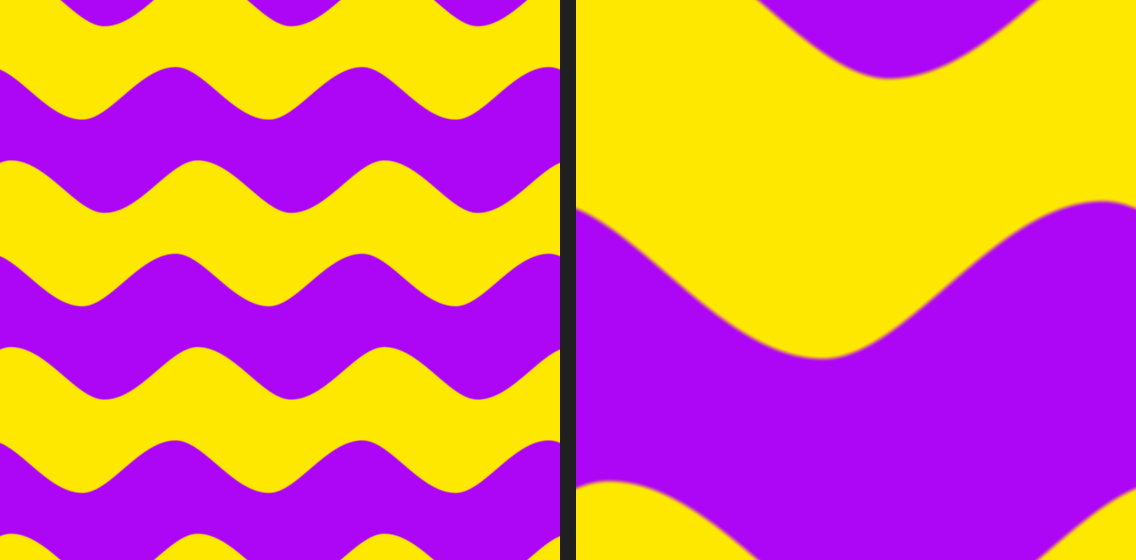
Left: the whole. Right: its middle third, enlarged.
Give the GLSL for this pattern, as a WebGL 2 fragment shader.

```glsl
#version 300 es
precision highp float;
// Bold horizontal wavy bands in two alternating colours, 3 x 3 repeats.
// Each edge is a skewed wave made of cubic ease curves; the lower edge of
// a band mirrors its upper edge. Whole repeats make the canvas tile.

uniform vec2 u_resolution;
out vec4 fragColor;

const vec3 PURPLE = vec3(0.68, 0.02, 0.96);
const vec3 YELLOW = vec3(1.0, 0.91, 0.0);

const float REPEATS = 3.0;
const float AMPLITUDE = 0.1406;    // crest height, in repeats
const float CREST_SHIFT = 0.059;   // crest offset from the repeat's side
const float TIGHT_HANDLE = 0.30;   // curve handle just after an extreme
const float LOOSE_HANDLE = 0.383;  // curve handle just before the next one
const float EDGE_SOFTNESS = 0.006; // half width of the blend, in repeats

// One-dimensional cubic Bezier from 0 to 1 with inner controls c1 and c2.
float bezier(float s, float c1, float c2) {
    float r = 1.0 - s;
    return 3.0 * r * r * s * c1 + 3.0 * r * s * s * c2 + s * s * s;
}

float bezierSlope(float s, float c1, float c2) {
    float r = 1.0 - s;
    return 3.0 * (r * r * c1 + 2.0 * r * s * (c2 - c1) + s * s * (1.0 - c2));
}

// Height (-1..1) and slope of a skewed wave with its crest at phase 0.
vec2 skewedWave(float phase, float tight, float loose) {
    float halfTurn = fract(phase) * 2.0;
    float direction = halfTurn < 1.0 ? 1.0 : -1.0;
    float target = fract(halfTurn);
    float c2 = 1.0 - loose;

    // Newton steps find the curve parameter at this horizontal position.
    float s = target;
    for (int i = 0; i < 5; i++) {
        s -= (bezier(s, tight, c2) - target) / bezierSlope(s, tight, c2);
        s = clamp(s, 0.0, 1.0);
    }
    float height = 1.0 - 2.0 * bezier(s, 0.0, 1.0);
    float slope = -4.0 * bezierSlope(s, 0.0, 1.0) / bezierSlope(s, tight, c2);
    return direction * vec2(height, slope);
}

// Approximate signed distance to an edge, positive above it.
float edgeDistance(float y, vec2 edge) {
    return (y - edge.x) / sqrt(1.0 + edge.y * edge.y);
}

// Signed distance to a band, positive between its lower and upper edges.
float bandDistance(float y, vec2 lower, vec2 upper) {
    return min(edgeDistance(y - 0.5, lower), -edgeDistance(y - 1.0, upper));
}

void main() {
    vec2 cell = fract(gl_FragCoord.xy / u_resolution * REPEATS);

    // The two edges are mirror images of each other.
    vec2 lower = AMPLITUDE * skewedWave(cell.x + CREST_SHIFT, TIGHT_HANDLE, LOOSE_HANDLE);
    vec2 upper = AMPLITUDE * skewedWave(CREST_SHIFT - cell.x, TIGHT_HANDLE, LOOSE_HANDLE);

    // The band of this repeat, and the one reaching up from the repeat below.
    float band = max(bandDistance(cell.y, lower, upper),
                     bandDistance(cell.y + 1.0, lower, upper));

    float pixel = REPEATS / min(u_resolution.x, u_resolution.y);
    float blend = max(EDGE_SOFTNESS, 0.75 * pixel);
    vec3 color = mix(PURPLE, YELLOW, smoothstep(-blend, blend, band));
    fragColor = vec4(color, 1.0);
}
```
